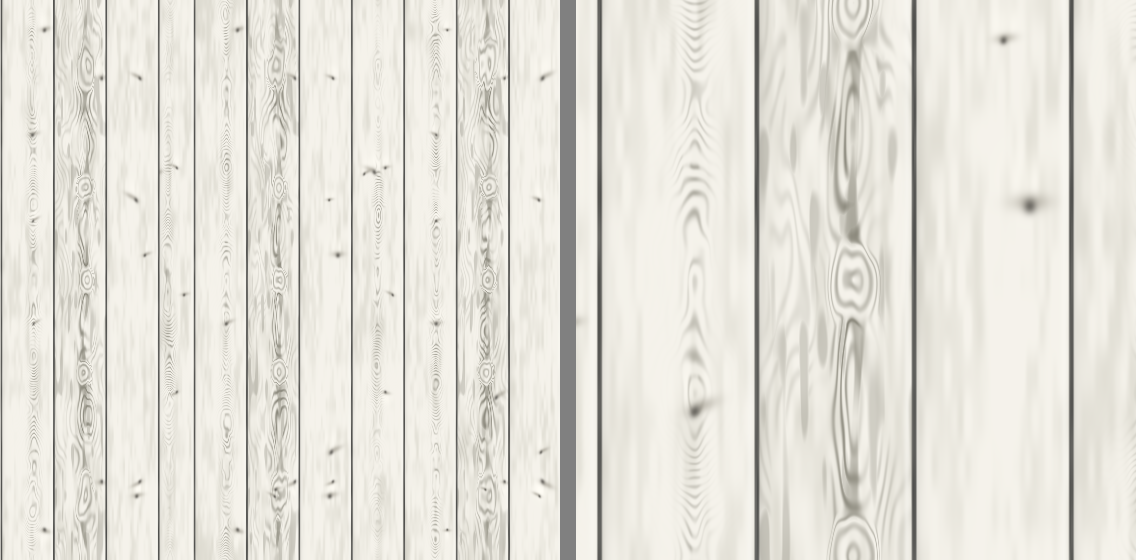
Left, the full canvas; right, a detail of the centre.
A WebGL 1 fragment shader for this texture:

```glsl
precision highp float;
uniform vec2 u_resolution;

float hash(vec2 p) {
  vec3 q = fract(p.xyx * 0.1031);
  q += dot(q, q.yzx + 33.33);
  return fract((q.x + q.y) * q.z);
}

// Value noise that wraps vertically after the given number of rows
float noise(vec2 p, float rows) {
  vec2 i = floor(p), f = fract(p);
  f = f * f * (3.0 - 2.0 * f);
  vec2 row = mod(vec2(i.y, i.y + 1.0), rows);
  float low = mix(hash(vec2(i.x, row.x)), hash(vec2(i.x + 1.0, row.x)), f.x);
  float high = mix(hash(vec2(i.x, row.y)), hash(vec2(i.x + 1.0, row.y)), f.x);
  return mix(low, high, f.y);
}

float blob(vec2 q, vec2 size) {
  q /= size;
  return exp(-dot(q, q));
}

float contour(float height) {
  float wave = 0.5 + 0.5 * cos(6.2832 * height);
  return wave * wave;
}

// Nested arches stacked along the heart of a board
float archChain(float dx, float y, float seed) {
  float bend = 5.0 * cos(25.1327 * y + seed) + 2.5 * cos(43.9823 * y + seed);
  float ripple = 1.4 * noise(vec2(dx * 140.0 + seed * 9.0, y * 60.0), 60.0);
  float reach = 0.004 + 0.006 * noise(vec2(seed * 5.0, y * 14.0), 14.0);
  float fade = 0.3 + 0.7 * noise(vec2(seed * 3.0 + 40.0, y * 18.0), 18.0);
  float broken = smoothstep(0.1, 0.6, noise(vec2(dx * 200.0 + seed * 7.0, y * 70.0), 70.0));
  float lines = contour(sqrt(dx * dx + 0.00001) / 0.0052 + bend + ripple);
  return lines * fade * (0.3 + 0.7 * broken) * (exp(-dx * dx / (reach * reach)) + 0.07 * exp(-abs(dx) / 0.015));
}

// Bold heartwood: x is line ink, y is flame between the ring knots
vec2 heartwood(float dx, float y, float v, float plank) {
  float warp = noise(vec2(dx * 80.0 + plank * 13.0, y * 15.0), 15.0);
  float ragged = noise(vec2(dx * 190.0 + plank * 11.0, y * 34.0), 34.0);
  float height = sqrt(dx * dx + 0.00002) / 0.0075 + 2.4 * warp + 0.5 * ragged + 1.2 * cos(37.6991 * y);
  float flame = 0.0, near = 0.0;
  for (int i = 0; i < 3; i++) {
    float n = float(i);
    float dy = v - n * 0.165 - max(n - 1.0, 0.0) * 0.055;
    float swirl = step(1.5, n);
    vec2 q = vec2(dx + mix(0.005, 0.016, swirl) * (warp - 0.5), dy / mix(1.5, 3.0, swirl));
    float d = length(q) + 0.005 * (ragged - 0.5);
    float inside = 1.0 - smoothstep(0.012, 0.019, d);
    height = mix(height, d / 0.0072 + 0.5, inside);
    near = max(near, inside);
    float away = abs(dy) - mix(0.022, 0.045, swirl);
    float reach = 0.0018 + 0.0055 * exp(-max(away, 0.0) / 0.02);
    float body = 1.0 - smoothstep(reach * 0.5, reach * 1.15, abs(dx + 0.009 * (warp - 0.5)));
    flame = max(flame, body * smoothstep(-0.006, 0.004, away) * (1.0 - smoothstep(0.025, 0.07, away)));
  }
  float patches = smoothstep(0.35, 0.65, noise(vec2(dx * 110.0 + 50.0, y * 16.0), 16.0));
  float spread = exp(-dx * dx / 0.0002) * (0.25 + 0.75 * patches) + 0.2 * patches;
  float ink = contour(height) * mix(spread, 0.35 + 0.45 * ragged, near);
  float dashes = smoothstep(0.62, 0.85, noise(vec2(dx * 170.0 + 90.0, y * 26.0), 26.0));
  return vec2(max(ink, 0.4 * dashes * (1.0 - near)), flame * (1.0 - near) * (0.35 + 0.65 * ragged));
}

void main() {
  vec2 uv = gl_FragCoord.xy / u_resolution;
  float px = 1.0 / u_resolution.x;
  float x = fract(uv.x - 0.0026), y = uv.y;
  float v = abs(y - 0.5);

  // Eleven boards, the fourth one cut narrow
  float plank = floor(x / 0.0936);
  if (x > 0.2808) plank = x < 0.3448 ? 3.0 : min(4.0 + floor((x - 0.3448) / 0.0936), 10.0);
  bool narrow = abs(plank - 3.0) < 0.5;
  float left = x - plank * 0.0936 + (plank > 3.5 ? 0.0296 : 0.0);
  float right = (narrow ? 0.064 : 0.0936) - left;
  float bx = left + (narrow ? 0.0276 : 0.0);
  float kind = floor(mod(plank + 0.5, 4.0));
  bool arched = kind < 0.5, bold = kind > 0.5 && kind < 1.5, dotted = kind > 2.5;

  // Pale wash and fine vertical grain
  float broad = noise(vec2(bx * 40.0 + plank * 17.0, y * 9.0), 9.0);
  float streak = noise(vec2(bx * 130.0 + plank * 31.0, y * 10.0), 10.0);
  float fine = noise(vec2(bx * 250.0 + plank * 43.0, y * 36.0), 36.0);
  float tone = 0.22 * broad + 0.38 * streak + 0.4 * fine - (bold ? 0.04 : 0.0);
  if (arched) tone -= 0.2 * smoothstep(0.4, 0.44, v + bx * 0.3) * exp(-bx / 0.03);
  tone += 0.15 * blob(vec2(bx - 0.025, v - 0.24), vec2(0.018, 0.03));
  vec3 color = mix(vec3(0.875, 0.865, 0.825), vec3(0.96, 0.95, 0.92), smoothstep(0.05, 0.68, tone));

  // Figure of the grain
  float axis = (dotted ? 0.046 : 0.056) + 0.005 * (noise(vec2(plank * 7.0, y * 6.0), 6.0) - 0.5);
  float dx = bx - axis;
  vec2 figure = vec2(0.0);
  if (arched) figure.x = 0.8 * archChain(dx, y, plank);
  if (bold) figure = heartwood(dx, y, v, plank);
  if (dotted) figure.x = archChain(dx, y, plank) * mix(0.95, 0.3, smoothstep(0.19, 0.23, v));
  color = mix(color, vec3(0.48, 0.47, 0.42), 0.75 * figure.x);
  color = mix(color, vec3(0.56, 0.55, 0.5), 0.8 * figure.y);

  // Small knots with a smear and a bleached side
  for (int i = 0; i < 5; i++) {
    float n = float(i);
    vec2 seed = vec2(kind * 7.0 + n, 3.0 + n);
    vec2 spot = vec2(0.02 + 0.055 * hash(seed), hash(seed + 19.0));
    float dy = fract(y - spot.y + 0.5) - 0.5;
    if (i == 0) {
      spot.x = arched ? 0.077 : bold ? 0.086 : 0.06;
      dy = v - (arched ? 0.446 : dotted ? 0.2 : 0.36);
    } else if (arched) spot.x = axis;
    float shown = i == 0 ? 1.0 : step(bold ? 0.8 : 0.5, hash(vec2(plank + 5.0, n * 3.0)));
    float r = 0.003 + 0.003 * hash(seed + plank);
    float turn = hash(seed + 7.0 + plank) - 0.5;
    vec2 q = vec2(bx - spot.x, dy);
    q.y += turn * q.x;
    float smear = blob(q + vec2(3.0 * turn * r, -0.4 * r), vec2(2.0, 0.9) * r);
    color += 0.025 * shown * blob(q - vec2(0.0, 3.0 * r), vec2(2.5, 3.0) * r);
    color = mix(color, vec3(0.62, 0.6, 0.55), 0.55 * shown * smear);
    color = mix(color, vec3(0.33, 0.32, 0.3), 0.75 * shown * blob(q, vec2(0.65, 0.75) * r));
  }

  // Bevelled edges and dark gaps
  float wear = noise(vec2(8.0 + plank, y * 40.0), 40.0);
  color = mix(color, vec3(0.975, 0.97, 0.95), 0.6 * exp(-pow((right - 0.0042) / 0.002, 2.0)));
  color *= 1.0 - 0.14 * exp(-left / 0.003);
  float gap = 1.0 - smoothstep(0.0006, 0.0006 + max(0.0015, px), min(left, right));
  color = mix(color, vec3(0.31, 0.31, 0.3), gap * (0.84 + 0.16 * wear));

  gl_FragColor = vec4(clamp(color, 0.0, 1.0), 1.0);
}
```
